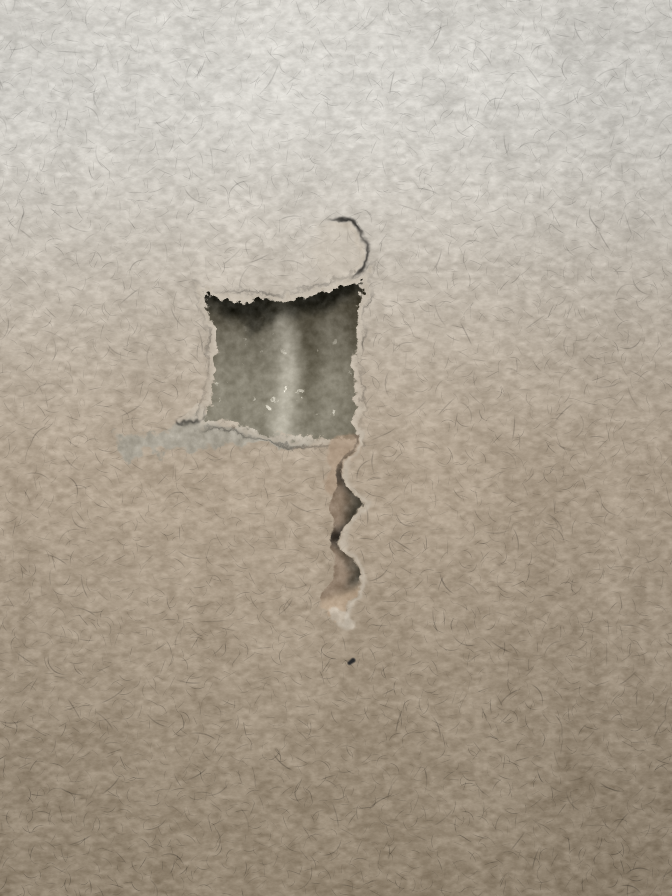
Write a Shadertoy shader that draws this texture.

```glsl
// Torn cardboard: a soft vertical light gradient over fibrous paper, with a ragged
// hole showing a corrugated ridge, a peeled strip to its left and a slit below it.
// Edges are distances roughened by noise; fibres are arcs in cells.

float hash(vec2 p) {
    vec3 q = fract(p.xyx * 0.1031);
    q += dot(q, q.yzx + 33.33);
    return fract((q.x + q.y) * q.z);
}

float noise(vec2 p) {
    vec2 i = floor(p), f = fract(p);
    f = f * f * (3.0 - 2.0 * f);
    return mix(mix(hash(i), hash(i + vec2(1, 0)), f.x),
               mix(hash(i + vec2(0, 1)), hash(i + 1.0), f.x), f.y);
}

// Fractal noise centred on zero
float fbm(vec2 p) {
    float sum = -0.5, amp = 0.53;
    for (int i = 0; i < 4; i++) {
        sum += amp * noise(p);
        p = mat2(1.6, 1.2, -1.2, 1.6) * p + 7.3;
        amp *= 0.5;
    }
    return sum;
}

float bump(float x, float centre, float width) {
    float t = (x - centre) / width;
    return exp(-t * t);
}

float inside(float d, float soft) { return 1.0 - smoothstep(-soft, soft, d); }

// Capsule whose radius changes from ra to rb
float taper(vec2 p, vec2 a, vec2 b, float ra, float rb) {
    vec2 ab = b - a;
    float t = clamp(dot(p - a, ab) / dot(ab, ab), 0.0, 1.0);
    return length(p - a - ab * t) - mix(ra, rb, t);
}

// Scattered curved hairs, at most one arc per cell
float fibres(vec2 p, float cells, float density, float seed, float px) {
    vec2 g = p * cells;
    float ink = 0.0;
    for (int k = 0; k < 9; k++) {
        vec2 c = floor(g) + vec2(k % 3 - 1, k / 3 - 1);
        float r = hash(c + seed), turn = 6.283 * hash(c + seed + 19.7);
        vec2 q = g - c - vec2(hash(c + seed + 5.1), hash(c + seed + 11.9));
        q *= mat2(cos(turn), sin(turn), -sin(turn), cos(turn));
        float bend = q.y - (r / density - 0.3) * 1.6 * q.x * q.x;
        float line = inside(abs(bend) - 0.022, px * cells * 0.7);
        ink = max(ink, line * inside(abs(q.x) - 0.4, 0.15) * step(r, density));
    }
    return ink;
}

vec3 paper(vec2 p, float px) {
    vec3 col = mix(vec3(0.535, 0.485, 0.415), vec3(0.655, 0.6, 0.53), smoothstep(-0.05, 0.52, p.y));
    col = mix(col, vec3(0.79, 0.78, 0.755), smoothstep(0.44, 0.92, p.y));
    col *= 1.0 + 0.04 * bump(p.x, 0.33, 0.3) - 0.03 * smoothstep(0.45, 0.75, p.x);
    col += 0.03 * (noise(p * vec2(38, 3)) - 0.5) + 0.17 * fbm(p * vec2(120, 190)) + 0.06 * fbm(p * 28.0);
    float hair = 0.6 * fibres(p, 55.0, 0.7, 3.0, px) + 0.5 * fibres(p, 85.0, 0.7, 41.0, px)
               + 0.6 * fibres(p, 34.0, 0.2, 87.0, px);
    return col * (1.02 - 0.3 * hair * mix(1.1, 0.6, p.y) * (0.3 + noise(p * 80.0)));
}

float holeTop(float x) { return 0.664 + 1.8 * (x - 0.285) * (x - 0.285); }

float holeDistance(vec2 p) {
    float left = 0.23 + 0.012 * sin(clamp((p.y - 0.53) / 0.14, 0.0, 1.0) * 3.14);
    float right = 0.393 + 0.011 * smoothstep(0.62, 0.69, p.y) + 0.007 * noise(vec2(p.y * 70.0, 2));
    float bottom = mix(0.532, 0.511, smoothstep(0.22, 0.34, p.x));
    return max(max(left - p.x, p.x - right), max(p.y - holeTop(p.x), bottom - p.y));
}

// Corrugated layer seen inside the hole
vec3 interior(vec2 p) {
    float low = smoothstep(0.675, 0.56, p.y);
    vec3 col = mix(vec3(0.37, 0.35, 0.3), vec3(0.54, 0.52, 0.46), low);
    float ridge = bump(p.x, 0.319 + 0.004 * sin(p.y * 45.0), 0.013);
    col += 0.19 * ridge * smoothstep(0.68, 0.63, p.y);
    col -= 0.11 * bump(p.x, 0.345, 0.014) * bump(p.y, 0.6, 0.07);
    col -= 0.08 * smoothstep(0.37, 0.4, p.x);
    float drop = p.y - holeTop(p.x) + 0.004 + 0.012 * bump(p.x, 0.275, 0.025);
    float shade = smoothstep(-0.026, 0.002, drop + 0.025 * fbm(p * 60.0));
    col = mix(col, vec3(0.13, 0.125, 0.1), shade * (1.0 - 0.35 * ridge));
    return col + 0.17 * fbm(p * 150.0) + 0.25 * low * smoothstep(0.24, 0.36, fbm(p * 110.0 + 9.0));
}

void mainImage(out vec4 fragColor, in vec2 fragCoord) {
    float px = 1.0 / iResolution.y;
    vec2 p = fragCoord * px;
    float rough = fbm(p * 150.0), ragged = fbm(p * 48.0);
    vec3 col = paper(p, px), pale = vec3(0.77, 0.73, 0.67) + 0.2 * rough;

    // Lifted flap with its shadowed curl
    vec2 lobe = (p - vec2(0.377, 0.717)) / vec2(0.03, 0.034);
    float flap = (length(lobe) - 1.0) * 0.031 + 0.02 * ragged;
    float curl = smoothstep(-0.1, 0.7, lobe.x + 0.45 * lobe.y);
    col = mix(col, pale, inside(flap, 0.008) * 0.4);
    col *= 1.0 - 0.5 * curl * bump(flap, 0.002, 0.0025) * (0.5 + noise(p * 60.0));
    col = mix(col, pale, 0.7 * curl * bump(flap, -0.004, 0.003));

    // Peeled strip and the small flake on it
    vec2 fold = vec2(0.225, 0.517);
    float strip = min(taper(p, vec2(0.146, 0.503), fold, 0.015, 0.019),
                      taper(p, fold, vec2(0.345, 0.511), 0.017, 0.006)) + 0.03 * ragged + 0.012 * rough;
    col = mix(col, vec3(0.655, 0.635, 0.585) + 0.22 * rough, inside(strip, 0.003) * 0.9);
    float flake = taper(p, vec2(0.2, 0.532), vec2(0.218, 0.541), 0.004, 0.006) + 0.02 * ragged;
    col *= 1.0 - 0.45 * bump(flake, 0.001, 0.002) * smoothstep(0.004, -0.004, p.y - 0.432 - 0.5 * p.x);
    col = mix(col, pale, inside(flake, 0.002) * 0.7);

    // Hole with a frayed pale rim
    float hole = holeDistance(p) + 0.012 * rough + 0.012 * ragged;
    col *= 1.0 - 0.3 * bump(hole, 0.009, 0.002) * noise(p * 50.0);
    col = mix(col, pale, 0.7 * bump(hole, 0.003, 0.004));
    col = mix(col, interior(p), inside(hole, 0.0012));

    // Buckled paper at the head of the slit
    float buckle = taper(p, vec2(0.384, 0.502), vec2(0.367, 0.456), 0.015, 0.008) + 0.025 * ragged;
    col = mix(col, vec3(0.65, 0.565, 0.48) + 0.18 * rough, inside(buckle, 0.003) * 0.75);

    // Slit pinched between two pockets, with a pale tip
    float across = p.x - 0.38 - 0.005 * cos(p.y * 78.5 - 28.3) - 0.012 * smoothstep(0.45, 0.51, p.y) + 0.018 * ragged;
    float reach = 0.002 + 0.015 * bump(p.y, 0.435, 0.022) + 0.016 * bump(p.y, 0.345, 0.033);
    float slit = max(abs(across) - reach, abs(p.y - 0.41) - 0.104) + 0.006 * rough;
    col = mix(col, pale, 0.7 * bump(slit, 0.004, 0.004) * smoothstep(-0.004, 0.006, across));
    vec3 pocket = mix(vec3(0.56, 0.49, 0.42), vec3(0.3, 0.28, 0.24), smoothstep(-0.006, 0.016, across));
    pocket = mix(pocket, vec3(0.7, 0.62, 0.53), smoothstep(0.348, 0.328, p.y - across * 0.6));
    pocket *= 1.0 - 0.6 * bump(p.y, 0.401, 0.01) - 0.4 * bump(p.y, 0.468, 0.012);
    col = mix(col, pocket + 0.2 * rough, inside(slit, 0.0015));
    float tip = taper(p, vec2(0.373, 0.318), vec2(0.393, 0.302), 0.005, 0.009) + 0.025 * ragged;
    col = mix(col, pale, inside(tip, 0.003) * 0.8);

    // Lone dark speck
    float speck = taper(p, vec2(0.39, 0.26), vec2(0.394, 0.263), 0.002, 0.0025);
    fragColor = vec4(mix(col, vec3(0.17), inside(speck, 0.0015)), 1);
}
```
